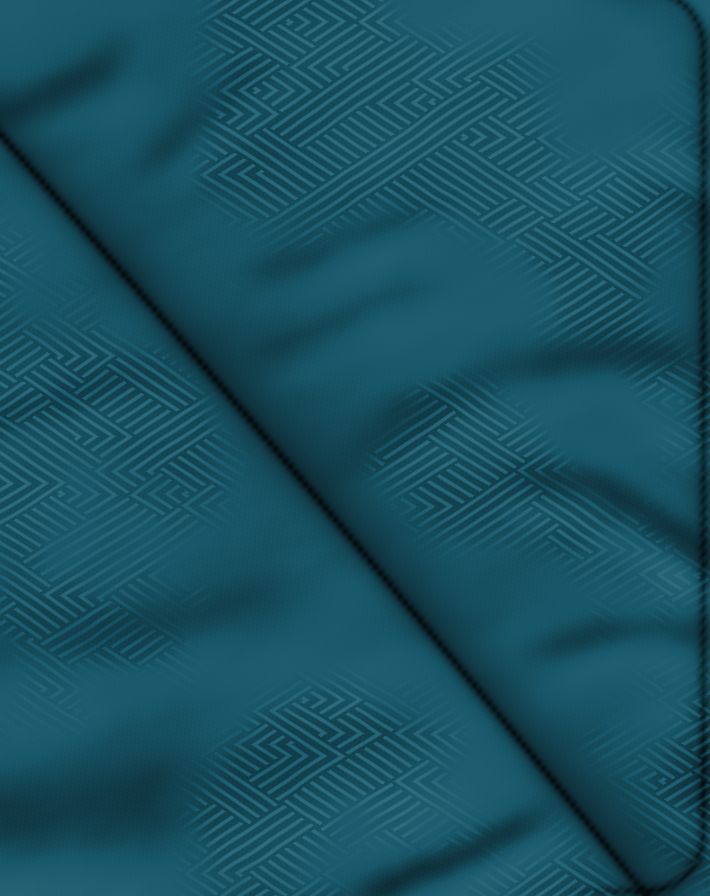
Reproduce this texture procedurally as a Shadertoy shader.

```glsl
// Quilted teal fabric with soft folds, a diagonal seam and an embossed maze of fine lines.
#define DEEP vec3(0.035, 0.105, 0.130)
#define TEAL vec3(0.090, 0.340, 0.410)
#define SHEEN vec3(0.200, 0.440, 0.510)
#define LINE_PERIOD 0.0118
#define LINES_PER_CELL 4.0
#define EMBOSS 0.95
#define SEAM_WIDTH 0.0055
#define STITCH_PERIOD 0.0085
#define PUCKER 0.45
#define CLOTH_VARIATION 0.75

float hash(vec2 p) {
    return fract(sin(dot(p, vec2(127.1, 311.7))) * 43758.5453);
}

float noise(vec2 p) {
    vec2 i = floor(p), f = fract(p);
    f = f * f * (3.0 - 2.0 * f);
    return mix(mix(hash(i), hash(i + vec2(1, 0)), f.x),
               mix(hash(i + vec2(0, 1)), hash(i + vec2(1, 1)), f.x), f.y);
}

float fbm(vec2 p) {
    float sum = 0.0, amp = 0.53;
    for (int i = 0; i < 4; i++) {
        sum += amp * noise(p);
        p = mat2(1.6, 1.2, -1.2, 1.6) * p + 3.7;
        amp *= 0.5;
    }
    return sum;
}

float bell(float x) { return exp(-x * x); }

// Soft bent stroke from a to b: x is the stroke, y the strip just below it.
vec2 stroke(vec2 p, vec2 a, vec2 b, float width, float bend) {
    vec2 ab = b - a;
    float len = length(ab);
    vec2 dir = ab / len;
    float h = dot(p - a, dir) / len;
    float n = dot(p - a, vec2(-dir.y, dir.x)) - bend * 4.0 * h * (1.0 - h);
    float ends = smoothstep(-0.12, 0.25, h) * smoothstep(1.12, 0.75, h);
    return ends * vec2(bell(n / width), bell(n / width + 1.9));
}

// Darkness of a fold, with a lit flank below it.
float fold(vec2 p, vec2 a, vec2 b, float width, float bend) {
    vec2 s = stroke(p, a, b, width, bend);
    return s.x - 0.4 * s.y;
}

float folds(vec2 p) {
    float dark = 0.0;
    dark += 0.50 * fold(p, vec2(0.38, 0.49), vec2(0.79, 0.61), 0.027, 0.050);
    dark += 0.55 * fold(p, vec2(0.56, 0.47), vec2(0.81, 0.38), 0.021, 0.015);
    dark += 0.50 * fold(p, vec2(0.59, 0.26), vec2(0.81, 0.30), 0.022, 0.010);
    dark += 0.70 * fold(p, vec2(-0.09, 0.09), vec2(0.23, 0.12), 0.055, -0.02);
    dark += 0.40 * fold(p, vec2(0.21, 0.10), vec2(0.50, 0.19), 0.045, 0.010);
    dark += 0.70 * fold(p, vec2(0.38, -0.01), vec2(0.62, 0.085), 0.019, 0.012);
    dark += 0.35 * fold(p, vec2(-0.09, 0.25), vec2(0.37, 0.34), 0.036, 0.010);
    dark += 0.45 * fold(p, vec2(-0.03, 0.86), vec2(0.15, 0.95), 0.022, -0.01);
    dark += 0.28 * fold(p, vec2(0.28, 0.69), vec2(0.49, 0.77), 0.019, 0.005);
    dark += 0.28 * fold(p, vec2(0.29, 0.60), vec2(0.49, 0.69), 0.018, 0.005);
    dark += 0.28 * fold(p, vec2(-0.06, 0.52), vec2(0.18, 0.58), 0.020, 0.008);
    dark += 0.28 * fold(p, vec2(0.15, 0.82), vec2(0.30, 0.93), 0.020, 0.010);
    return dark;
}

// Skewed cells, each filled with stripes one way, the other way, or nested corners.
float maze(vec2 p) {
    vec2 skew = vec2(0.60 * p.x + 0.92 * p.y, 0.60 * p.x - 0.92 * p.y);
    vec2 g = skew / (LINE_PERIOD * LINES_PER_CELL);
    g.x += 0.5 * floor(hash(vec2(floor(g.y), 5.0)) * 4.0);
    vec2 f = fract(g);
    float kind = hash(floor(g) + 17.0);
    float u = kind < 0.36 ? f.x : kind < 0.72 ? f.y
            : kind < 0.86 ? max(f.x, f.y) : min(f.x, f.y);
    return smoothstep(0.0, 0.95, -cos(6.2832 * u * LINES_PER_CELL));
}

// Where the embossing catches the light.
float embossPatches(vec2 p) {
    float m = fbm(p * 5.5 + 8.3) - 0.12;
    m += 0.34 * stroke(p, vec2(0.25, 0.99), vec2(0.80, 0.70), 0.13, 0.0).x;
    m += 0.26 * stroke(p, vec2(-0.1, 0.73), vec2(0.38, 0.37), 0.08, 0.0).x;
    m += 0.26 * stroke(p, vec2(0.46, 0.55), vec2(0.77, 0.30), 0.07, 0.0).x;
    m += 0.20 * stroke(p, vec2(0.15, 0.02), vec2(0.52, 0.28), 0.10, 0.0).x;
    return smoothstep(0.40, 0.68, m);
}

float roundBox(vec2 p, vec2 halfSize, float r) {
    vec2 q = abs(p) - halfSize + r;
    return length(max(q, 0.0)) + min(max(q.x, q.y), 0.0) - r;
}

void mainImage(out vec4 fragColor, in vec2 fragCoord) {
    vec2 p = fragCoord / iResolution.y;
    vec2 wobble = vec2(fbm(p * 6.0), fbm(p * 6.0 + 31.0)) - 0.5;

    // Signed distances to the diagonal seam and the panel border
    float seam = 0.645 * (p.y - 0.85 + 1.12 * p.x + 0.08 * p.x * p.x);
    float border = roundBox(p - vec2(0.30, 0.508), vec2(0.485, 0.503), 0.065);
    float nearBorder = smoothstep(0.60, 0.72, p.x);

    // Cloth shading; puckers gather toward the border
    float light = 1.10 - folds(p + 0.045 * wobble);
    vec2 along = mat2(0.9, -0.43, 0.43, 0.9) * p;
    light += CLOTH_VARIATION * (fbm(along * vec2(4.0, 9.0) + 2.0) - 0.5);
    float pucker = noise(vec2(p.x * 5.0, p.y * 26.0 + p.x * 13.0)) - 0.55;
    light += PUCKER * 2.0 * pucker * smoothstep(0.66, 0.79, p.x);

    // Embossed lines fade in shadow and beside the seam
    float patches = embossPatches(p) * smoothstep(0.35, 1.0, light);
    patches *= smoothstep(0.012, 0.07, seam > 0.0 ? seam * 0.7 : -seam * 1.8);
    light += EMBOSS * patches * (maze(p + 0.012 * wobble) - 0.32);
    light += 0.04 * sin(900.0 * (p.x + 0.6 * p.y)) * sin(700.0 * (p.y - 0.5 * p.x));

    // Seam valley, broad on the upper side, with a stitched core
    float reach = seam > 0.0 ? 0.026 + 0.030 * p.x : 0.013;
    light *= 1.0 - 0.80 * exp(-abs(seam) / reach);
    float stitch = 0.5 + 0.5 * sin(6.2832 * (p.x - p.y) * 0.7 / STITCH_PERIOD);
    light -= (0.30 + 0.18 * stitch) * bell(seam / SEAM_WIDTH);
    light *= 1.0 - nearBorder * 0.60 * exp(-abs(border) / 0.014);
    light -= nearBorder * (0.20 + 0.25 * stitch) * bell(border / SEAM_WIDTH);

    vec3 color = mix(DEEP, TEAL, clamp(light, -0.25, 1.0));
    color = mix(color, SHEEN, clamp(light - 1.0, 0.0, 1.15));
    fragColor = vec4(color, 1.0);
}
```
